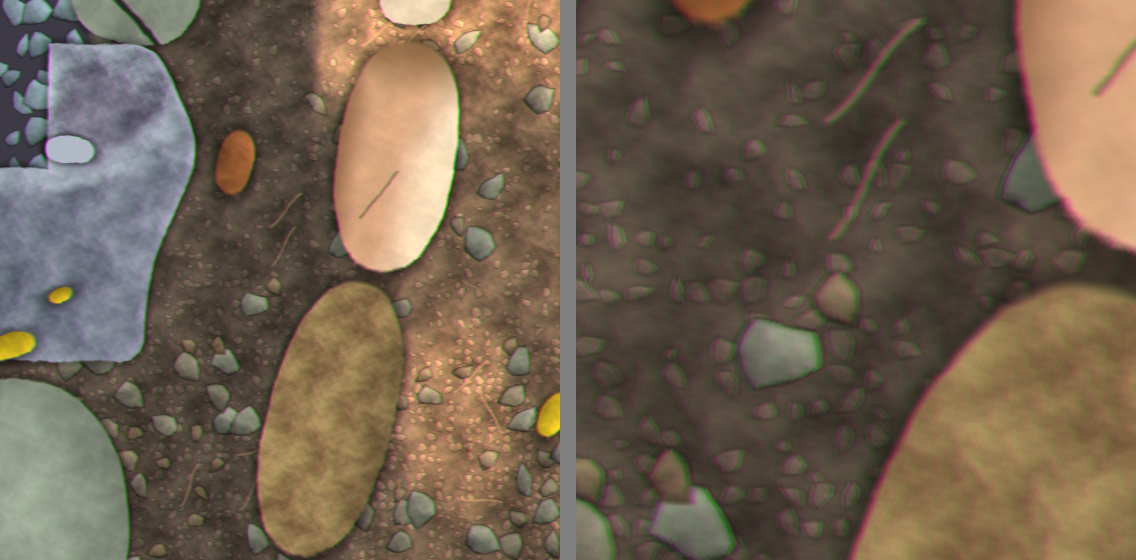
Left: the whole. Right: its middle third, enlarged.
Give the GLSL for this texture, as a Shadertoy shader.

```glsl
// Garden soil with large weathered stones, pebbles, twigs and leaves.
// Stones are distance shapes, pebbles cellular noise, surfaces layered sines;
// a sideways offset of the green channel gives a lens fringe.
const vec3 DARK_SOIL = vec3(.33, .285, .24), WARM_SOIL = vec3(.5, .395, .3);
const vec3 SUN_TINT = vec3(1.85, 1.68, 1.52);
const vec3 SLATE = vec3(.46, .48, .54), PALE_SLATE = vec3(.63, .66, .71);
const vec3 PLUM = vec3(.4, .38, .45), SAGE = vec3(.53, .57, .5);
const vec3 PEACH = vec3(.86, .66, .5), CREAM = vec3(1, .9, .75);
const vec3 OCHRE = vec3(.65, .55, .36), UMBER = vec3(.39, .29, .19);
const vec3 YELLOW = vec3(.8, .69, .12), RUST = vec3(.6, .37, .2);
const float EDGE = .0025, FRINGE = .003;
// Leaves as centre, length, tilt
const vec4 LEAVES[4] = vec4[4](vec4(.985, .26, .043, .5),
  vec4(.02, .383, .042, 1.3), vec4(.105, .472, .022, 1.2), vec4(.418, .71, .058, .2));

vec2 hash2(vec2 p) {
  vec3 q = fract(p.xyx * vec3(.1031, .103, .0973));
  q += dot(q, q.yzx + 33.33);
  return fract((q.xx + q.yz) * q.zy);
}

vec2 spin(vec2 v, float a) {
  return v * cos(a) + vec2(-v.y, v.x) * sin(a);
}

float cover(float d) { return smoothstep(EDGE, -EDGE, d); }

// Layered warped sines, about -1 to 1
float grain(vec2 p) {
  float sum = 0., amp = .45;
  for (int i = 0; i < 6; i++) {
    sum += amp * sin(p.x + 1.7 * sin(p.y * .8 + 2. * sum));
    p = mat2(1.6, 1.2, -1.2, 1.6) * p + 3.1;
    amp *= .68;
  }
  return sum;
}

// Angular cellular stones: tint, shade, coverage
vec3 pebbles(vec2 p, float scale, float top, float bottom) {
  vec3 best = vec3(0);
  p *= scale;
  for (int n = 0; n < 9; n++) {
    vec2 id = floor(p) + vec2(n % 3, n / 3) - 1.;
    vec2 h = hash2(id + 40.), k = hash2(id + 111.);
    if (k.x > mix(bottom, top, smoothstep(.25, .6, id.y / scale))) continue;
    vec2 offset = p - id - .25 - .5 * h;
    vec2 q = spin(offset, 6.28 * k.y) * vec2(1, 1. + .7 * h.x);
    float size = .24 + .28 * h.y, d = -1.;
    for (float i = 0.; i < 5.; i++)
      d = max(d, spin(q, 1.257 * i + .5 * sin(9. * h.x + 4. * i)).x);
    d = mix(d, length(q), .35) - size;
    float shade = .88 + .3 * dot(offset, vec2(.5, .8)) / size;
    shade *= mix(.72, 1., smoothstep(0., -.13, d));
    best = mix(best, vec3(h.y, shade, 1), cover(d / scale));
  }
  return best;
}

// Rounded stone: local coordinates in xy, distance in z
vec3 oval(vec2 p, vec2 centre, vec2 radii, float tilt) {
  vec2 q = spin(p - centre, tilt) / radii, a = pow(abs(q), vec2(2.3));
  return vec3(q, (pow(a.x + a.y, .435) - 1.) * radii.x);
}

float segment(vec2 p, vec2 a, vec2 b) {
  p -= a;
  b -= a;
  return length(p - b * clamp(dot(p, b) / dot(b, b), 0., 1.));
}

// Lays a surface over the ground with a contact shadow
void paint(inout vec3 col, float d, vec3 surface) {
  col *= mix(.62, 1., smoothstep(-.002, .018, d));
  col = mix(col, surface, cover(d));
}

vec3 scene(vec2 p) {
  float coarse = grain(p * 11.), fine = grain(p * 47. + 5.);
  vec2 w = p + .003 * vec2(coarse, fine);
  // Soil, crumbs, pebbles and twigs
  vec3 col = mix(DARK_SOIL, WARM_SOIL, smoothstep(.52, .8, p.x + .06 * coarse) * (.65 + .35 * p.y));
  col *= .96 + .14 * coarse + .24 * fine;
  vec3 s = pebbles(w, 58., .35, .65);
  col *= mix(1., .55 + .75 * s.y, s.z);
  s = pebbles(w, 19., .16, .52);
  col = mix(col, mix(UMBER * 1.3, SAGE, .3 + .6 * s.x) * (s.y + .16 * fine), s.z);
  for (int i = 0; i < 16; i++) {
    vec2 h = hash2(vec2(i, 7)), q = spin(p - vec2(.3 + .7 * h.x, h.y), 40. * h.x);
    float d = max(abs(q.y - .007 * sin(q.x * 45.)) - .0014, abs(q.x) - .04);
    col = mix(col, WARM_SOIL * 1.2, .8 * cover(d));
  }
  // Sunlight patches
  float high = smoothstep(.55, .58, p.x) * smoothstep(.74, .96, p.y + .05 * coarse);
  float low = smoothstep(1.1, .4, length((p - vec2(.8, .27)) / vec2(.14, .23)) + .25 * coarse);
  col *= mix(vec3(1), SUN_TINT, high * (1.6 - .9 * p.x) + .62 * low);
  // Blue gravel
  s = pebbles(w + 2., 19., 1., 1.);
  vec3 face = mix(SLATE, PALE_SLATE, s.x) * vec3(.92, 1.03, 1) * (s.y + .12 * fine);
  paint(col, max(w.x - .155, .69 - w.y), mix(PLUM * .6, face, s.z));
  // Split stone and pale stone on the upper border
  float d = segment(w, vec2(.19, 1.02), vec2(.28, .92));
  face = SAGE * (1. + .12 * coarse + .07 * fine) * mix(.3, 1., smoothstep(.002, .009, d));
  paint(col, oval(w, vec2(.24, 1.02), vec2(.115, .1), .15).z, face);
  paint(col, oval(w, vec2(.74, 1), vec2(.062, .045), 0.).z, CREAM * (.93 + .06 * fine));
  // Slate block with a hollow and a pale ledge
  float bulge = (w.y - .73) / .16, right = .257 + .088 * exp(-bulge * bulge);
  d = length(max(vec2(w.x - right, abs(w.y - .638) - .283) + .045, 0.)) - .045;
  d = max(d, min(.085 - w.x, w.y - .7));
  float hollow = length((w - vec2(.185, .8)) / vec2(.11, .1)) + .2 * fine;
  face = mix(SLATE, PALE_SLATE, .55 * smoothstep(.67, .72, p.y));
  face = mix(face, PLUM, .75 * smoothstep(1.15, .55, hollow));
  vec2 bend = vec2(.17, .685);
  float ledge = min(segment(w, vec2(0, .675), bend), segment(w, bend, vec2(.285, .77)));
  face = mix(face, PALE_SLATE, .9 * smoothstep(.03, .006, ledge + .008 * coarse));
  paint(col, d, face + .07 * coarse + .085 * fine + .1 * smoothstep(-.02, -.004, d) * p.y);
  paint(col, oval(w, vec2(.125, .732), vec2(.043, .024), .1).z, PALE_SLATE * 1.1);
  // Smooth sage stone
  s = oval(w, vec2(.02, .085), vec2(.205, .238), -.15);
  paint(col, s.z, SAGE * (1.1 + .09 * coarse + .07 * fine - .2 * dot(s.xy, s.xy)));
  // Mossy brown stone
  s = oval(w, vec2(.588, .252), vec2(.112, .25), .25);
  face = mix(UMBER, OCHRE, clamp(.57 + .4 * fine + .22 * coarse, 0., 1.));
  paint(col, s.z, face * (1.06 - .2 * smoothstep(.2, 1., s.x)));
  // Sunlit egg stone with a crack
  s = oval(w, vec2(.706, .72), vec2(.106, .206), .16);
  face = mix(PEACH, CREAM, smoothstep(-.1, .9, s.x - .25 * s.y + .12 * coarse));
  face *= 1. - vec3(.34, .37, .45) * max(smoothstep(.45, 1., s.y), smoothstep(-.45, -1.05, s.x));
  d = segment(w, vec2(.71, .69), vec2(.64, .61));
  paint(col, s.z, face * (1. + .055 * fine) * mix(.7, 1., smoothstep(0., .004, d)));
  // Fallen leaves
  for (int i = 0; i < 4; i++) {
    vec4 leaf = LEAVES[i];
    s = oval(w, leaf.xy, vec2(.55, 1) * leaf.z, leaf.w);
    paint(col, s.z, (i < 3 ? YELLOW : RUST) * (.95 + .15 * fine + .2 * s.x));
  }
  return col;
}

void mainImage(out vec4 fragColor, in vec2 fragCoord) {
  vec2 uv = fragCoord / iResolution.xy;
  vec3 col = scene(uv);
  col.g = scene(uv - vec2(FRINGE, 0)).g;
  fragColor = vec4(clamp(col, 0., 1.), 1);
}
```
